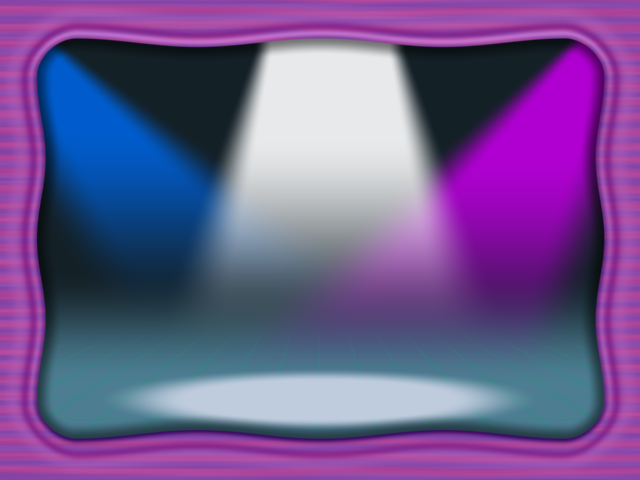
This background is drawn by a Shadertoy shader. Its source:

```glsl
// A stage lit by a blue, a white and a magenta spotlight above a gridded floor,
// seen through a wavy, bevelled frame with purple stripes. Beams are soft
// half-planes, the frame is a rounded box whose sides ripple with cosines.

const float TAU = 6.2831853;
const vec2 FRAME_CENTER = vec2(0.668, 0.503);
const vec3 DARK_BACK = vec3(0.075, 0.125, 0.15);
const vec3 FLOOR_TEAL = vec3(0.30, 0.49, 0.57);
const vec3 BLUE_LIGHT = vec3(0.0, 0.36, 0.80);
const vec3 MAGENTA_LIGHT = vec3(0.69, 0.0, 0.82);
const vec3 WHITE_LIGHT = vec3(0.91, 0.915, 0.92);

float hash(vec2 p) {
    return fract(sin(dot(p, vec2(127.1, 311.7))) * 43758.5453);
}

float noise(vec2 p) {
    vec2 i = floor(p), f = fract(p);
    f = f * f * (3.0 - 2.0 * f);
    return mix(mix(hash(i), hash(i + vec2(1, 0)), f.x),
               mix(hash(i + vec2(0, 1)), hash(i + vec2(1, 1)), f.x), f.y);
}

// Signed distance to the rippled opening, negative inside
float openingDistance(vec2 p, float radius) {
    vec2 d = p - FRAME_CENTER;
    vec2 halfSize = vec2(0.582, 0.408) + 0.009 * cos(TAU * d.yx / vec2(0.335, 0.512));
    vec2 q = abs(d) - halfSize + radius;
    return length(max(q, 0.0)) + min(max(q.x, q.y), 0.0) - radius;
}

float softSide(vec2 p, vec2 origin, vec2 normal, float blur) {
    return smoothstep(-blur, blur, dot(p - origin, normalize(normal)));
}

float band(float x, float center, float width) {
    float t = (x - center) / width;
    return exp(-t * t);
}

// Anti-aliased lines at every whole number of x
float gridLine(float x, float width) {
    float aa = fwidth(x);
    float d = abs(fract(x - 0.5) - 0.5);
    return (1.0 - smoothstep(width, width + aa, d)) * clamp(0.35 / aa, 0.0, 1.0);
}

float sideBeam(vec2 p, vec2 source, vec2 upperNormal, vec2 lowerPoint, vec2 lowerNormal) {
    float blur = 0.015 + 0.08 * distance(p, source);
    return softSide(p, source, upperNormal, blur) * softSide(p, lowerPoint, lowerNormal, 0.065);
}

float whiteBeam(vec2 p) {
    float drop = max(0.896 - p.y, 0.0);
    float halfWidth = 0.139 + 0.27 * drop;
    float blur = 0.02 + 0.10 * drop;
    float across = 1.0 - smoothstep(-blur, blur, abs(p.x - 0.688) - halfWidth);
    return across * smoothstep(0.253, 0.722, p.y);
}

vec3 stageColor(vec2 p) {
    // Backdrop melting into the floor
    vec3 color = mix(FLOOR_TEAL, DARK_BACK, smoothstep(0.20, 0.44, p.y));

    // Spotlights
    float blue = sideBeam(p, vec2(0.113, 0.905), vec2(-0.648, -0.762),
                          vec2(0.104, 0.653), vec2(0.88, 0.48));
    float magenta = sideBeam(p, vec2(1.198, 0.910), vec2(1.0, -1.0),
                             vec2(1.224, 0.566), vec2(-0.94, 0.33));
    color = mix(color, BLUE_LIGHT, blue * smoothstep(0.323, 0.74, p.y));
    color = mix(color, MAGENTA_LIGHT, magenta * smoothstep(0.184, 0.687, p.y));
    color = mix(color, WHITE_LIGHT, whiteBeam(p));

    // Perspective floor grid
    float depth = max(0.4965 - p.y, 0.02);
    float rays = gridLine((p.x - 0.665) / (depth * 0.309), 0.008);
    float rows = gridLine(2.6 / depth, 0.02);
    float gridFade = 1.0 - smoothstep(0.20, 0.33, p.y);
    color = mix(color, vec3(0.12, 0.58, 0.47), gridFade * (0.38 * rays + 0.14 * rows));

    // Pool of light
    float pool = length((p - vec2(0.665, 0.167)) / vec2(0.415, 0.059));
    return mix(color, vec3(0.75, 0.80, 0.87), 1.0 - smoothstep(0.66, 1.12, pool));
}

vec3 frameColor(vec2 p, float d, vec2 normal) {
    // Wobbling stripes with fine grain
    float wobble = 0.5 * noise(p * vec2(4.0, 14.0));
    float stripe = 0.5 + 0.5 * sin(TAU * (p.y / 0.031 + wobble));
    float grain = noise(p * vec2(5.0, 190.0)) - 0.5;
    vec3 color = mix(vec3(0.69, 0.27, 0.60), vec3(0.52, 0.28, 0.67), stripe) + 0.05 * grain;

    // Bevel: bright rim above, dark rim below, groove all around
    float top = max(normal.y, 0.0), bottom = max(-normal.y, 0.0);
    color = mix(color, vec3(0.72, 0.40, 0.74), 0.4 * band(d, 0.050, 0.018));
    color = mix(color, vec3(0.48, 0.09, 0.51), 0.65 * band(d, 0.025 + 0.008 * bottom, 0.009));
    color = mix(color, vec3(0.83, 0.50, 0.86), (0.35 + 0.45 * top - 0.3 * bottom) * band(d, 0.010, 0.007));
    color = mix(color, vec3(0.18, 0.01, 0.36), (0.45 - 0.25 * top + 0.45 * bottom) * band(d, 0.0, 0.009));
    return color;
}

void mainImage(out vec4 fragColor, in vec2 fragCoord) {
    vec2 p = fragCoord / iResolution.xy * vec2(4.0 / 3.0, 1.0);
    float radius = 0.075;
    float d = openingDistance(p, radius);
    vec2 e = vec2(0.002, 0.0);
    vec2 slope = vec2(openingDistance(p + e, radius) - openingDistance(p - e, radius),
                      openingDistance(p + e.yx, radius) - openingDistance(p - e.yx, radius));
    vec2 normal = slope / max(length(slope), 1e-5);

    vec3 stage = stageColor(p) * mix(0.5, 1.0, smoothstep(0.0, 0.035, -d));
    float pixel = 1.0 / iResolution.y;
    vec3 color = mix(stage, frameColor(p, d, normal), smoothstep(-pixel, pixel, d));
    fragColor = vec4(clamp(color, 0.0, 1.0), 1.0);
}
```
